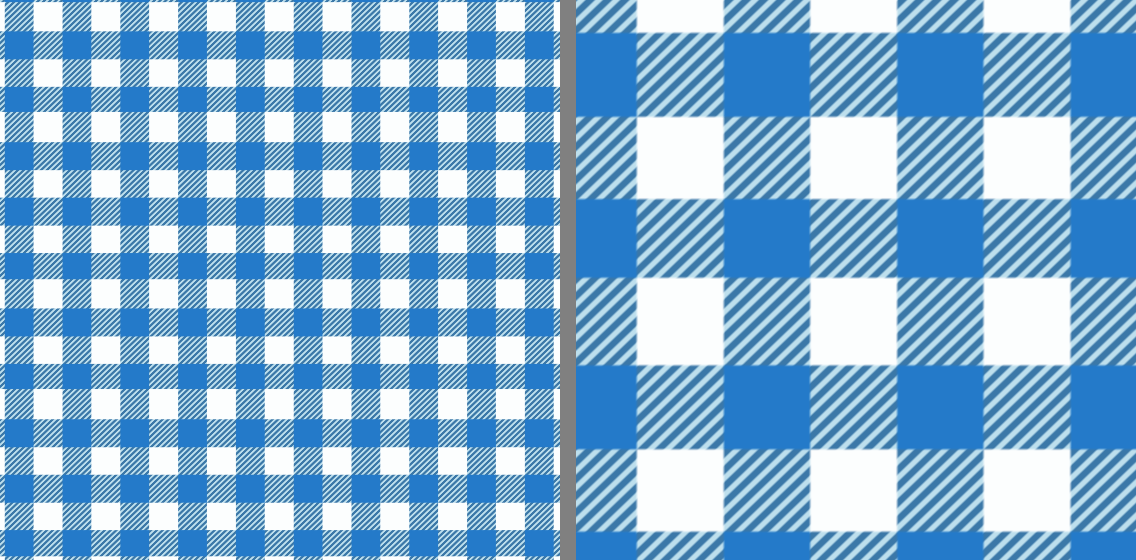
Left, the full canvas; right, a detail of the centre.
Give the GLSL for this pattern, as a three.js fragment shader.

```glsl
// Blue and white gingham cloth with diagonal twill where the bands cross.
varying vec2 vUv;

// 1 between start and end, 0 outside, with soft edges.
float band(float x, float start, float end) {
  float soft = 0.011;
  return smoothstep(start - soft, start + soft, x)
       * (1.0 - smoothstep(end - soft, end + soft, x));
}

// Upper edge of the white band in a row; the weave drifts over five rows.
float rowStart(float row) {
  float step5 = mod(row, 5.0);
  if (step5 < 0.5) return 0.039;
  return abs(step5 - 2.0) < 0.5 ? 0.020 : 0.071;
}

void main() {
  vec3 blue = vec3(0.14, 0.48, 0.79);
  vec3 white = vec3(0.99, 0.995, 0.995);
  vec3 twillDark = vec3(0.23, 0.47, 0.66);
  vec3 twillLight = vec3(0.74, 0.875, 0.93);

  // Cell coordinates: 9.69 repeats across, 10.1 down, rows counted from the top
  vec2 cell = vec2((vUv.x - 0.0599) * 9.69 + 0.25, (1.0 - vUv.y) * 10.105);
  vec2 local = fract(cell);

  // White warp and weft bands
  float column = band(local.x, 0.25, 0.752);
  float row = band(local.y, rowStart(floor(cell.y)), 0.566);

  // Ten rising twill lines per repeat
  float wave = cos(6.28318 * 10.0 * (cell.x + cell.y));
  vec3 twill = mix(twillDark, twillLight, smoothstep(-0.5, 0.8, wave));

  // Blue where both bands are dyed, white where neither is, twill between
  vec3 color = mix(mix(blue, twill, column), mix(twill, white, column), row);
  gl_FragColor = vec4(color, 1.0);
}
```
